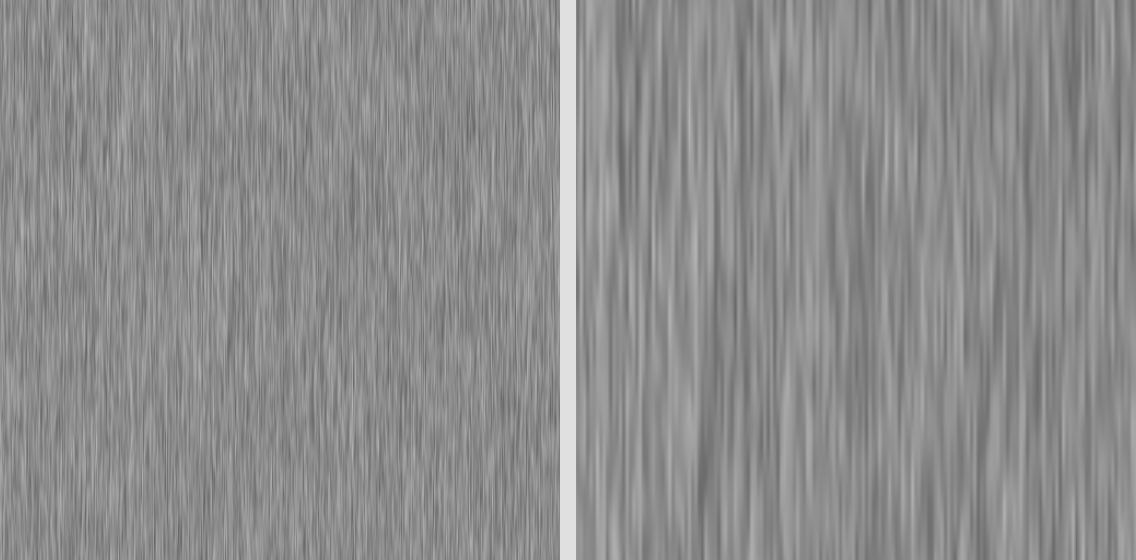
Left, the full canvas; right, a detail of the centre.
Write a Shadertoy shader that draws this texture.

```glsl
#define COLUMNS 512.0        // hairlines across the canvas
#define COLUMN_SHIFT 0.25    // softens neighbouring hairlines
#define STREAKS 9.0          // longest streaks along the canvas height
#define OCTAVES 3
#define CONTRAST 0.112
#define BASE_GREY 0.547

// Integer hash of a lattice cell, in 0..1
float hash(ivec2 cell) {
    uint h = uint(cell.x) * 1597334677u ^ uint(cell.y) * 3812015801u;
    h = (h ^ (h >> 16)) * 2246822519u;
    h = (h ^ (h >> 13)) * 3266489917u;
    return float((h ^ (h >> 16)) >> 8) / 16777216.0;
}

// Smooth noise along one hairline, -1..1, with a random start per column
float streak(int column, float y, int seed) {
    y += hash(ivec2(column, seed * 1000 - 7));
    int cell = int(floor(y));
    float t = smoothstep(0.0, 1.0, fract(y));
    ivec2 key = ivec2(column, cell + seed * 1000);
    return mix(hash(key), hash(key + ivec2(0, 1)), t) * 2.0 - 1.0;
}

// Long, medium and short scratches layered on one hairline
float hairline(int column, float y) {
    float sum = 0.0;
    float frequency = STREAKS;
    for (int i = 0; i < OCTAVES; i++) {
        float weight = i == 1 ? 0.65 : 0.5;
        sum += weight * streak(column, y * frequency, i + 1);
        frequency *= 2.0;
    }
    return sum;
}

void mainImage(out vec4 fragColor, in vec2 fragCoord) {
    vec2 uv = fragCoord / iResolution.xy;

    // Blend adjacent hairlines for soft edges
    float x = uv.x * COLUMNS - COLUMN_SHIFT;
    int column = int(floor(x));
    float brushed = mix(hairline(column, uv.y), hairline(column + 1, uv.y), fract(x));

    float grey = BASE_GREY + CONTRAST * brushed;
    fragColor = vec4(vec3(grey), 1.0);
}
```
